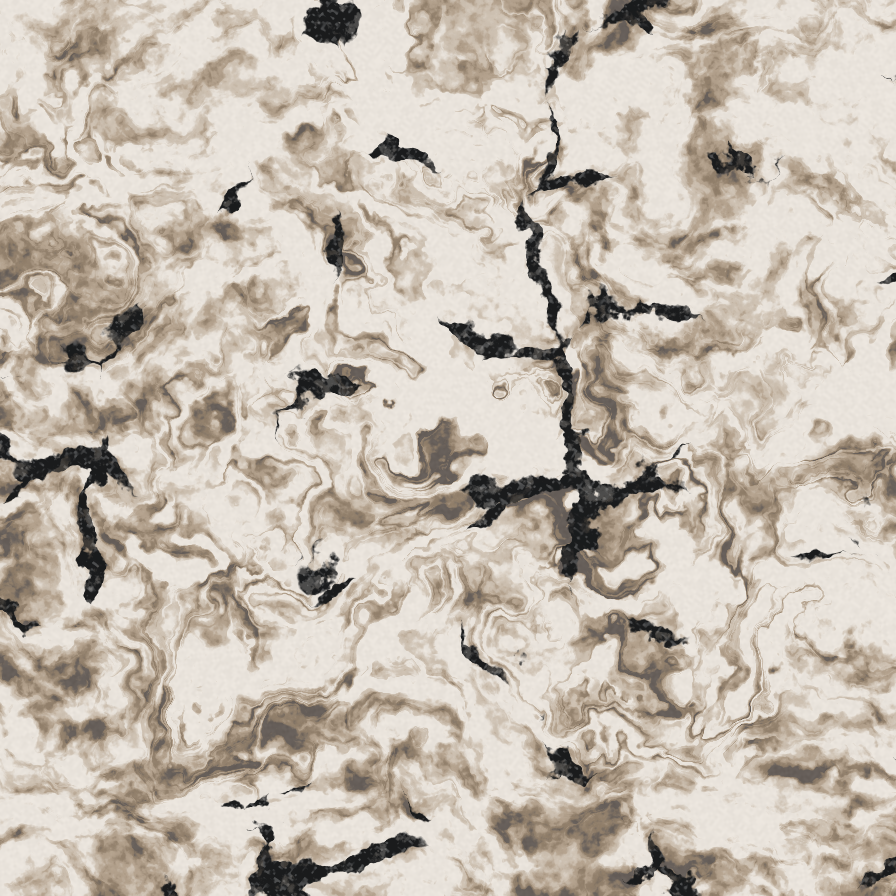
Reproduce this texture procedurally as a Shadertoy shader.

```glsl
// Polished cream stone: torn laminations swirl around warped cells,
// with small tan pools between them and broken black veins on cell borders.
// Warped value noise gives the tones, a Voronoi border distance the veins.

float hash(vec2 p) {
    return fract(sin(dot(p, vec2(127.1, 311.7))) * 43758.5453);
}

float noise(vec2 p) {
    vec2 i = floor(p), f = fract(p);
    f = f * f * (3.0 - 2.0 * f);
    return mix(mix(hash(i), hash(i + vec2(1, 0)), f.x),
               mix(hash(i + vec2(0, 1)), hash(i + vec2(1, 1)), f.x), f.y);
}

// Four rotated octaves, centred on 0.5
float fbm(vec2 p) {
    float sum = 0.0, weight = 0.533;
    for (int i = 0; i < 4; i++) {
        sum += weight * noise(p);
        p = mat2(1.6, 1.2, -1.2, 1.6) * p + 7.3;
        weight *= 0.5;
    }
    return sum;
}

vec2 fbm2(vec2 p) {
    return vec2(fbm(p), fbm(p + 31.7)) - 0.5;
}

// Second minus first nearest distance: zero on the cell borders
float cellBorder(vec2 p) {
    vec2 cell = floor(p);
    float first = 8.0, second = 8.0;
    for (int y = -1; y <= 1; y++) {
        for (int x = -1; x <= 1; x++) {
            vec2 c = cell + vec2(x, y);
            float d = distance(p, c + vec2(hash(c), hash(c + 57.3)));
            second = min(second, max(first, d));
            first = min(first, d);
        }
    }
    return second - first;
}

vec3 stoneColor(float dark) {
    vec3 c = vec3(0.915, 0.892, 0.862);
    c = mix(c, vec3(0.80, 0.75, 0.69), smoothstep(0.30, 0.54, dark));
    c = mix(c, vec3(0.70, 0.63, 0.55), smoothstep(0.54, 0.70, dark));
    c = mix(c, vec3(0.57, 0.50, 0.42), smoothstep(0.70, 0.86, dark));
    return mix(c, vec3(0.40, 0.37, 0.35), smoothstep(0.86, 1.05, dark));
}

void mainImage(out vec4 fragColor, in vec2 fragCoord) {
    vec2 p = fragCoord / iResolution.y;

    // Broad swirl plus fine tearing
    vec2 swirl = fbm2(p * 7.0);
    vec2 tear = fbm2(p * 50.0);
    vec2 q = p + 0.15 * swirl + 0.03 * tear;
    float border = cellBorder(q * 6.5);

    // Thin layers follow the contours of the flow field
    float flow = fbm(q * 7.0 + 1.2 * swirl + 3.0) + 0.15 * border;
    float layers = fbm(vec2(flow * 19.0, dot(q, vec2(11.0, 15.0))));
    float crumbs = fbm(q * vec2(27.0, 42.0) + 11.0);
    float crumbly = smoothstep(0.3, 0.6, noise(p * 4.0 + 2.0));
    float detail = mix(layers, crumbs, 0.2 + 0.6 * crumbly) - 0.5;

    // Soft ramps that break off at a sharp pale lip
    float ramp = fract(flow * 5.0);
    ramp *= smoothstep(1.0, 0.92, ramp);

    // Smooth pools, pale or brown, flatten the fine detail
    float pool = fbm(q * 11.0 + 19.0) - 0.5;
    detail *= 1.0 - 0.5 * smoothstep(0.12, 0.24, abs(pool));
    float grit = fbm(p * 95.0 + 5.0) - 0.5;
    float dark = 0.475 + 2.2 * detail + 1.0 * pool + 0.45 * grit
               + 0.26 * (1.0 - 0.6 * crumbly) * (ramp - 0.46);

    // Broken veins with ragged edges and a brown halo
    float vein = smoothstep(0.55, 0.82, noise(p * 11.0 + 40.0));
    float width = 0.16 * vein * (0.3 + 1.2 * noise(p * 35.0));
    float ragged = 0.22 * (fbm(p * 70.0) - 0.5);
    float ink = smoothstep(-0.02, 0.02, width - border - 0.03 + ragged * vein);
    dark += 0.16 * vein * exp(-7.0 * border);

    // Mineral grain
    float grain = noise(mat2(0.8, 0.6, -0.6, 0.8) * p * 300.0);
    vec3 color = stoneColor(dark + 0.10 * (grain - 0.5)) + 0.035 * (grain - 0.5);
    vec3 black = vec3(0.10, 0.105, 0.11) + 0.20 * smoothstep(0.55, 0.95, grain);
    color = mix(color, black, ink * (0.75 + 0.25 * smoothstep(0.3, 0.5, fbm(p * 110.0))));

    fragColor = vec4(clamp(color, 0.0, 1.0), 1.0);
}
```
